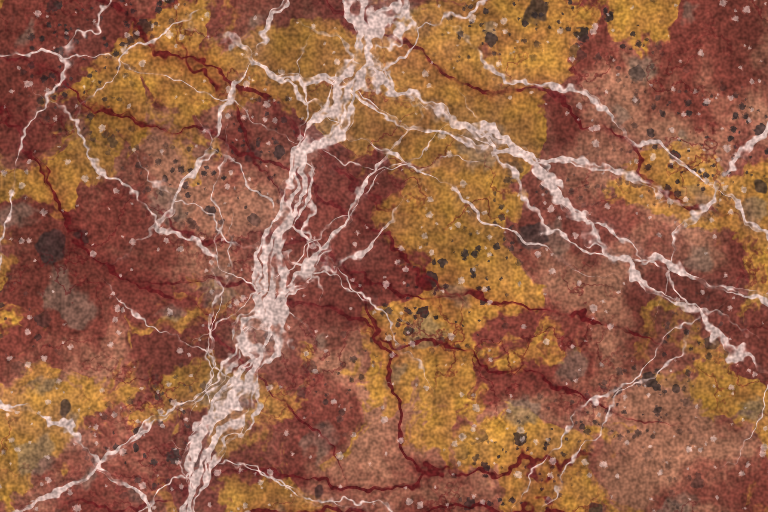
Write a WebGL 2 fragment shader that draws this texture.

```glsl
#version 300 es
precision highp float;
// Polished breccia marble: ochre islands in a red-brown ground, crossed by
// pale calcite veins and thin dark red cracks, with grey clasts and dark grains.
// Fractal gradient noise shapes the ground; hashed, warped lines form the veins.
uniform vec2 u_resolution;
out vec4 fragColor;

const vec3 DEEP_RED = vec3(0.45, 0.225, 0.19);
const vec3 CLAY     = vec3(0.61, 0.41, 0.32);
const vec3 OCHRE    = vec3(0.69, 0.49, 0.225);
const vec3 PALE     = vec3(0.85, 0.735, 0.70);
const vec3 CRACK    = vec3(0.36, 0.10, 0.11);
const vec3 GREY     = vec3(0.50, 0.43, 0.37);
const vec3 DARK     = vec3(0.22, 0.18, 0.175);
const float PATCH_SCALE = 2.9;
const float OCHRE_LEVEL = 0.07;
const float GRAIN_CONTRAST = 0.30;
const float BROAD_CONTRAST = 0.34;
const int PALE_VEINS = 30;
const int CRACKS = 9;

vec2 hash2(vec2 cell) {
    uvec2 v = uvec2(ivec2(floor(cell)) + 4096) * 1664525u + 10139u;
    for (int i = 0; i < 2; i++) {
        v.x += v.y * 1664525u;
        v.y += v.x * 1664525u;
        v ^= v >> 16;
    }
    return vec2(v) * exp2(-32.0);
}

float corner(vec2 cell, vec2 offset) {
    float a = 6.2832 * hash2(cell).x;
    return dot(vec2(cos(a), sin(a)), offset);
}

float gradientNoise(vec2 p) {
    vec2 i = floor(p), f = p - i, e = vec2(1.0, 0.0);
    vec2 u = f * f * f * (f * (f * 6.0 - 15.0) + 10.0);
    return mix(mix(corner(i, f), corner(i + e.xy, f - e.xy), u.x),
               mix(corner(i + e.yx, f - e.yx), corner(i + e.xx, f - e.xx), u.x), u.y);
}

float fbm(vec2 p) {
    float sum = 0.0, amp = 1.0;
    for (int i = 0; i < 6; i++) {
        sum += amp * gradientNoise(p);
        p = mat2(1.6, 1.2, -1.2, 1.6) * p + 7.3;
        amp *= 0.58;
    }
    return sum;
}

// Ragged, broken line through centre: x = coverage, y = soft halo.
vec2 vein(vec2 p, vec2 centre, float angle, float reach, float width, float seed, float aa) {
    vec2 dir = vec2(cos(angle), sin(angle)), q = p - centre, s = seed * vec2(17.3, 5.1);
    float along = dot(q, dir);
    float across = dot(q, vec2(-dir.y, dir.x)) + 0.10 * gradientNoise(p * 2.6 + s)
        + 0.04 * gradientNoise(p * 8.0 + s) + 0.02 * gradientNoise(p * 24.0 + s)
        + 0.009 * gradientNoise(p * 65.0 + s);
    float fade = smoothstep(reach, reach * 0.6, abs(along));
    float w = width * fade * (0.8 + 0.9 * gradientNoise(vec2(along * 11.0, seed * 3.7)));
    float strand = gradientNoise(vec2(along * 14.0, across * 90.0) + s) + 0.5 * gradientNoise(p * 45.0 + s);
    float body = smoothstep(aa, -aa, abs(across) - w) * fade;
    body *= mix(0.12, 1.0, smoothstep(-0.3, 0.08, strand));
    return vec2(body, fade * exp(-abs(across) / (width * 2.5)));
}

// Irregular grains scattered freely, at most one per cell.
float grains(vec2 p, float cells, float density, float seed, float aa) {
    vec2 q = p * cells, base = floor(q);
    float rough = 0.2 * gradientNoise(q * 2.7) + 0.12 * gradientNoise(q * 6.0), cover = 0.0;
    for (int i = 0; i < 9; i++) {
        vec2 cell = base + vec2(i % 3 - 1, i / 3 - 1), id = cell + seed * 101.0;
        vec2 h = hash2(id), k = hash2(id + 53.0);
        float d = length(q - cell - h) + rough - mix(0.1, 0.42, k.y * k.y);
        cover = max(cover, step(k.x, density) * smoothstep(aa, -aa, d / cells));
    }
    return cover;
}

void main() {
    vec2 p = gl_FragCoord.xy / u_resolution.y;
    float aa = 1.0 / u_resolution.y;
    // Ground: clay drifting through deep red, with ragged ochre islands
    vec2 warp = 0.12 * vec2(fbm(p * 3.0 + 11.0), fbm(p * 3.0 + 37.0));
    float drift = fbm((p + warp) * 3.6 + 61.0);
    float island = fbm((p + warp) * PATCH_SCALE + 23.0);
    float ochre = smoothstep(-0.06, 0.08, island - OCHRE_LEVEL);
    vec3 color = mix(DEEP_RED, CLAY, smoothstep(-0.2, 0.45, drift));
    color = mix(color, OCHRE, ochre * (0.85 + 0.5 * gradientNoise(p * 21.0)));
    color *= 1.0 + BROAD_CONTRAST * (gradientNoise(p * 2.1 + 5.0) + 0.8 * gradientNoise(p * 6.0 + 77.0));
    // Grey clasts, dark mineral grains and a web of red hairlines
    color = mix(color, GREY, 0.55 * grains(p + warp * 0.4, 9.0, 0.3, 1.0, 0.008));
    float cluster = smoothstep(-0.1, 0.35, gradientNoise(p * 3.5 + 91.0));
    float specks = max(grains(p, 60.0, 0.35, 2.0, aa), grains(p, 26.0, 0.2, 3.0, aa));
    color = mix(color, DARK, 0.9 * specks * cluster);
    color = mix(color, DARK, 0.75 * grains(p, 10.0, 0.09, 4.0, 2.0 * aa));
    float web = smoothstep(0.06, 0.0, abs(fbm(p * 6.0 + 131.0)));
    color = mix(color, CRACK, 0.5 * web * smoothstep(-0.2, 0.3, gradientNoise(p * 5.0 + 17.0)));
    // Dark red cracks with stained borders
    for (int i = 0; i < CRACKS; i++) {
        vec2 h = hash2(vec2(i, 211)), k = hash2(vec2(i, 307));
        vec2 v = vein(p, h * vec2(1.5, 1.0), mix(-1.1, 0.3, k.x), 0.65, mix(0.003, 0.007, k.y), float(i) + 40.0, aa);
        color = mix(color, CRACK, clamp(0.7 * v.x + 0.4 * v.y, 0.0, 0.9));
    }
    // Pale veins in two crossing families, led by one broad diagonal
    vec2 pale = vein(p, vec2(0.56, 0.5), 1.2, 0.9, 0.038, 3.0, aa);
    for (int i = 0; i < PALE_VEINS; i++) {
        vec2 h = hash2(vec2(i, 419)), k = hash2(vec2(i, 523));
        float angle = (i % 2 == 0 ? -0.6 : 1.1) + 0.9 * (k.x - 0.5);
        float width = mix(0.0025, 0.011, k.y * k.y * k.y);
        pale = max(pale, vein(p, h * vec2(1.5, 1.0), angle, mix(0.2, 0.65, k.y), width, float(i) + 5.0, aa));
    }
    color = mix(color, mix(DEEP_RED, PALE, 0.35), 0.35 * pale.y);
    color = mix(color, PALE, 0.95 * pale.x);
    // Pale flecks and fine mottling
    color = mix(color, PALE, 0.6 * grains(p + 3.0, 55.0, 0.14, 5.0, aa));
    float mottle = 0.7 * gradientNoise(p * 38.0) + gradientNoise(p * 90.0) + gradientNoise(p * 167.0);
    fragColor = vec4(clamp(color * (1.0 + GRAIN_CONTRAST * mottle), 0.0, 1.0), 1.0);
}
```
